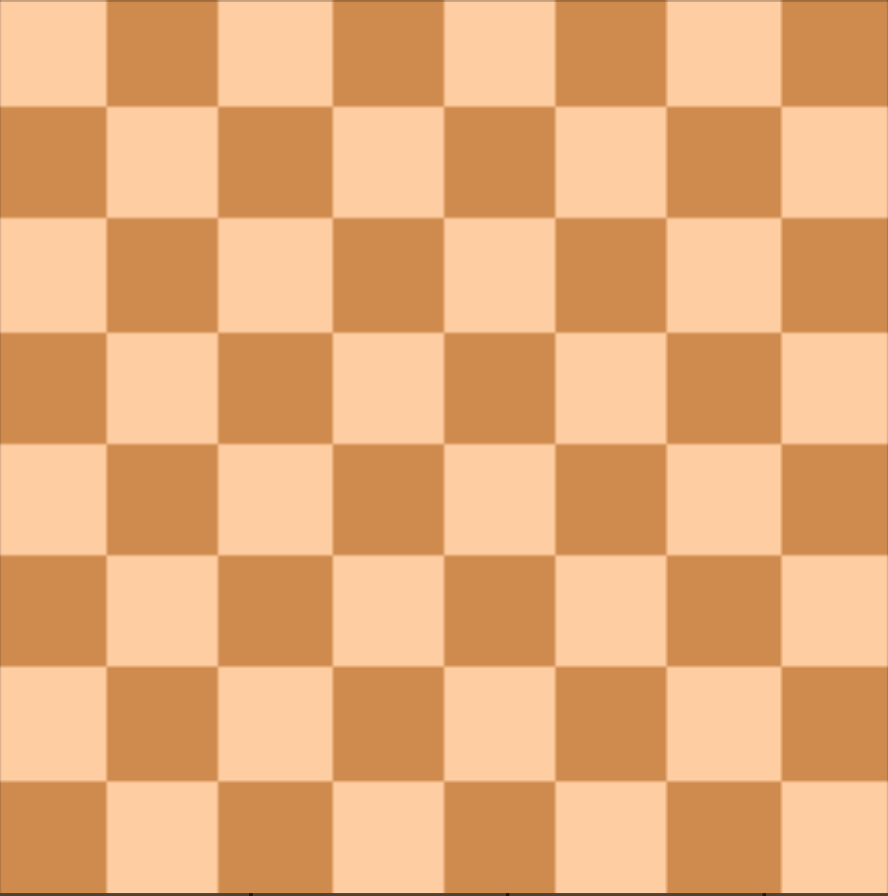
A Shadertoy shader for this pattern:

```glsl
// An eight by eight checkerboard in tan and peach, with slightly uneven squares.
// Each seam flips a soft sign along its axis; the product of both signs picks
// the colour. A thin shaded rim and a dark bottom rule finish the board.

// Soft sign that flips at every seam; every fourth square is a little wider.
float stripeSign(float position, float softness) {
    float stripe = 1.0;
    for (int i = 1; i <= 7; i++) {
        float k = float(i);
        float seam = 0.1191 + 0.1242 * (k - 1.0) + 0.0039 * floor((k + 1.0) / 4.0);
        stripe *= clamp((seam - position) / softness, -1.0, 1.0);
    }
    return stripe;
}

void mainImage(out vec4 fragColor, in vec2 fragCoord) {
    // Height units, measured from the top left corner
    float pixel = 1.0 / iResolution.y;
    vec2 p = vec2(fragCoord.x, iResolution.y - fragCoord.y) * pixel;
    float right = iResolution.x * pixel;

    // Checker squares
    float softness = max(0.0021, 0.75 * pixel);
    float checker = stripeSign(p.x, softness) * stripeSign(p.y, softness);
    vec3 tan_ = vec3(0.81, 0.545, 0.302);
    vec3 peach = vec3(1.0, 0.804, 0.635);
    vec3 color = mix(tan_, peach, 0.5 + 0.5 * checker);

    // Shaded rim on the top and sides
    float aa = 0.5 * pixel;
    float topRim = 1.0 - smoothstep(0.002 - aa, 0.002 + aa, p.y);
    float sideRim = 1.0 - smoothstep(0.0015 - aa, 0.0015 + aa, min(p.x, right - p.x));
    color *= 1.0 - 0.22 * topRim;
    color *= 1.0 - 0.13 * sideRim;

    // Dark bottom rule with small, evenly spaced ticks
    float rule = smoothstep(0.9968 - aa, 0.9968 + aa, p.y);
    float tickDistance = abs(fract((p.x + 0.0065) / 0.2865 + 0.5) - 0.5) * 0.2865;
    float tick = 1.0 - smoothstep(0.002 - aa, 0.002 + aa, tickDistance);
    vec3 ruleColor = mix(vec3(0.32, 0.25, 0.19), vec3(0.12, 0.09, 0.07), tick);
    color = mix(color, ruleColor, rule);

    fragColor = vec4(color, 1.0);
}
```
